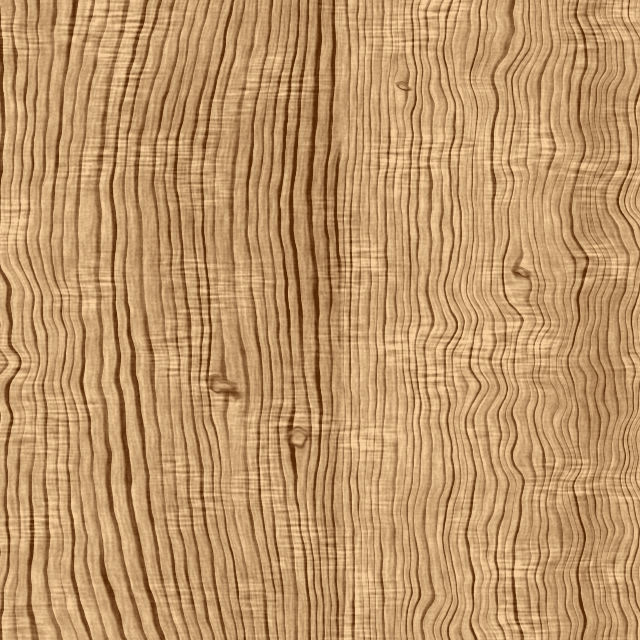
This texture is drawn by a WebGL 2 fragment shader. Its source:

```glsl
#version 300 es
precision highp float;

uniform vec2 u_resolution;
out vec4 fragColor;

float hash(ivec2 cell) {
    uvec2 q = uvec2(cell) * uvec2(1597334677u, 3812015801u);
    uint h = (q.x ^ q.y) * 1597334677u;
    h = (h ^ (h >> 15)) * 2246822519u;
    return float((h ^ (h >> 13)) >> 8) / 16777216.0;
}

float cornerRamp(ivec2 cell, vec2 offset) {
    float angle = 6.2832 * hash(cell);
    return dot(vec2(cos(angle), sin(angle)), offset);
}

// Gradient noise, roughly -1 to 1
float noise(vec2 p) {
    ivec2 i = ivec2(floor(p));
    vec2 f = fract(p);
    vec2 s = f * f * f * (f * (f * 6.0 - 15.0) + 10.0);
    float low = mix(cornerRamp(i, f), cornerRamp(i + ivec2(1, 0), f - vec2(1, 0)), s.x);
    float high = mix(cornerRamp(i + ivec2(0, 1), f - vec2(0, 1)),
                     cornerRamp(i + ivec2(1, 1), f - vec2(1, 1)), s.x);
    return 1.5 * mix(low, high, s.y);
}

// One growth ring per unit of phase: slow darkening, then a sharp dark line
float ringTone(float phase, float y, float seed) {
    float f = fract(phase);
    float id = floor(phase);
    float aa = clamp(fwidth(phase), 0.07, 0.45);
    float strength = clamp(0.45 + 0.65 * hash(ivec2(int(id), int(seed)))
                   + 0.4 * noise(vec2(id * 7.37 + seed, y * 6.0)), 0.15, 1.1);
    float start = mix(0.82, 0.62, strength);
    float line = smoothstep(start - 0.5 * aa, start + 0.12 + 0.5 * aa, f);
    float release = 1.0 - smoothstep(1.0 - aa, 1.0, f);
    return 0.93 - 0.24 * f * release - 0.72 * strength * line * release;
}

void main() {
    vec2 p = gl_FragCoord.xy / u_resolution;

    // Knots push the grain aside: centre and radius
    vec3 knots[4] = vec3[4](vec3(0.35, 0.397, 0.024), vec3(0.465, 0.317, 0.018),
                            vec3(0.815, 0.575, 0.012), vec3(0.63, 0.865, 0.010));
    float push = 0.0;
    float core = 0.0;
    float knotTone = 0.0;
    for (int i = 0; i < 4; i++) {
        vec2 d = (p - knots[i].xy) / knots[i].z;
        push -= 0.75 * knots[i].z * d.x * exp(-dot(d, d * vec2(0.28, 0.1)));
        d += 0.3 * vec2(noise(p * 60.0), noise(p * 60.0 + 31.0));
        d.y += i == 1 ? 0.0 : 0.35 * d.x;
        float r = length(d * (i == 1 ? vec2(1.0, 1.0) : vec2(0.8, 1.7)));
        float mask = 1.0 - smoothstep(0.75, 1.15, r);
        float rim = smoothstep(0.35, 0.1, abs(r - 0.85));
        core = max(core, mask * 0.85);
        knotTone += mask * (0.56 + 0.25 * sin(r * 8.0 + d.y * 4.0) - 0.4 * rim);
    }

    // Flow of the grain: broad bends, figured waves and small jitter
    float broad = 0.022 * noise(p * vec2(3.0, 2.6) + 4.7);
    float waves = 0.026 * noise(p * vec2(5.0, 9.0) + 17.3)
                + 0.009 * noise(p * vec2(13.0, 21.0) + 8.1);
    float jitter = 0.0016 * noise(p * vec2(38.0, 26.0)) + 0.0007 * noise(p * vec2(90.0, 60.0));
    float figured = smoothstep(0.56, 0.75, p.x) * (0.55 + 0.6 * smoothstep(-0.2, 0.4, noise(p * vec2(2.5, 3.5) + 2.4)));
    float edgeCurl = exp(-dot((p - vec2(0.02, 0.46)) * vec2(9.0, 7.0), (p - vec2(0.02, 0.46)) * vec2(9.0, 7.0)));
    float bow = 0.27 * (p.y - 0.55) * (p.y - 0.55) * sin(clamp(p.x / 0.53, 0.0, 1.0) * 3.1416);
    float leftFlow = p.x + push + broad + jitter - bow + waves * (0.22 + 0.9 * edgeCurl);
    float rightFlow = p.x + push + 0.4 * broad + jitter + waves * (0.12 + figured);

    // Two boards: wide rings on the left, narrow rings on the right
    float leftPhase = 44.0 * leftFlow - 2.6 * exp(-leftFlow * 10.0) + 0.9 * noise(vec2(leftFlow * 14.0, p.y * 1.5));
    float rightPhase = 74.0 * rightFlow + 0.9 * noise(vec2(rightFlow * 22.0, p.y * 2.0));
    float leftTone = ringTone(leftPhase, p.y, 3.0);
    float rightTone = ringTone(rightPhase, p.y, 57.0);
    float board = smoothstep(0.526, 0.536, p.x + 0.004 * noise(vec2(3.0, p.y * 9.0)));
    float tone = mix(leftTone, rightTone, board);
    float flow = mix(leftFlow, rightFlow, board);

    // Broad shading
    tone += 0.10 * noise(p * vec2(5.0, 2.0) + 11.0) + 0.07 * noise(p * vec2(11.0, 8.0) + 5.0);
    tone -= 0.11 * smoothstep(0.17, 0.27, p.x) * (1.0 - board);
    tone -= 0.08 * smoothstep(0.47, 0.53, p.x) * (1.0 - board);
    tone -= 0.16 * exp(-pow((p.x - 0.93) / 0.05, 2.0));

    // Fibres along the grain, cross scratches and speckle
    tone += 0.17 * noise(vec2(flow * 165.0, p.y * 16.0)) + 0.15 * noise(vec2(flow * 260.0, p.y * 45.0));
    float scratched = smoothstep(-0.15, 0.6, noise(p * vec2(8.0, 10.0) + 23.0));
    float scratch = noise(p * vec2(17.0, 215.0)) + 0.6 * noise(p * vec2(40.0, 250.0) + 9.0);
    tone += scratch * (0.06 + 0.30 * scratched) + 0.07 * scratched;
    tone += 0.10 * noise(p * 240.0);
    tone = mix(tone, knotTone + 0.2 * scratch, core);

    vec3 color = mix(vec3(0.43, 0.26, 0.11), vec3(0.90, 0.75, 0.56), clamp(tone, -0.2, 1.13));
    fragColor = vec4(color, 1.0);
}
```
